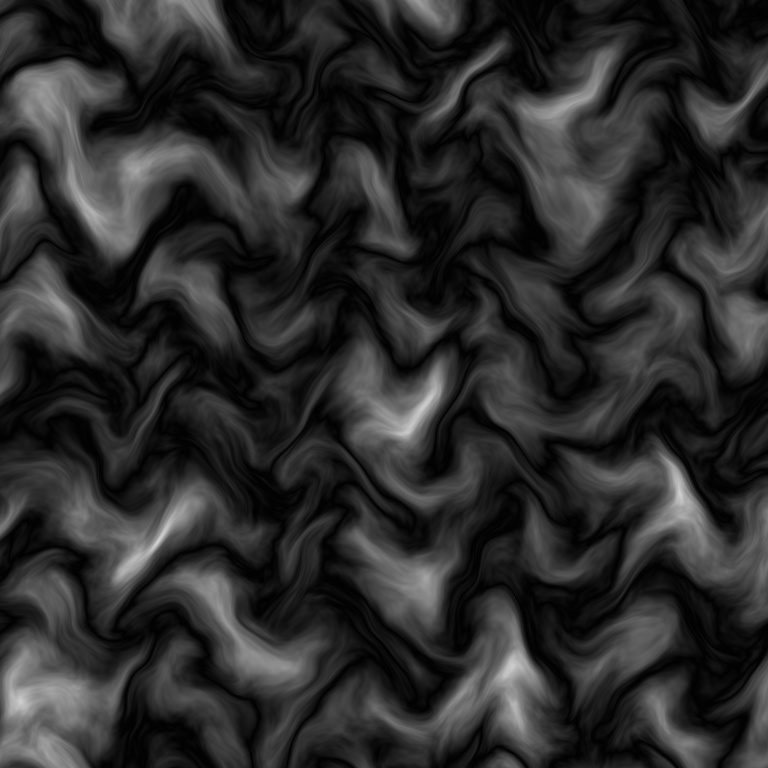
Reproduce this texture procedurally as a three.js fragment shader.

```glsl
varying vec2 vUv;

#define TAU 6.2831853
#define NOISE_SCALE 4.6
#define OCTAVES 6
#define GAIN 0.5
#define FOLD_FREQ 5.0
#define FOLD_SIZE 0.034
#define FOLD_STEPS 2
#define DRIFT_SIZE 0.045
#define FEATHER_SIZE 0.014
#define CREASE_SOFTNESS 0.014
#define BRIGHTNESS 0.93

// Random unit gradient for a lattice cell
vec2 gradientAt(vec2 cell) {
  vec3 h = fract(cell.xyx * vec3(0.1031, 0.1030, 0.0973));
  h += dot(h, h.yzx + 33.33);
  float angle = TAU * fract((h.x + h.y) * h.z);
  return vec2(cos(angle), sin(angle));
}

// Signed gradient noise with quintic blending
float gradientNoise(vec2 p) {
  vec2 cell = floor(p);
  vec2 f = p - cell;
  vec2 blend = f * f * f * (f * (f * 6.0 - 15.0) + 10.0);
  vec2 e = vec2(1.0, 0.0);
  float a = dot(gradientAt(cell), f);
  float b = dot(gradientAt(cell + e.xy), f - e.xy);
  float c = dot(gradientAt(cell + e.yx), f - e.yx);
  float d = dot(gradientAt(cell + e.xx), f - e.xx);
  return mix(mix(a, b, blend.x), mix(c, d, blend.x), blend.y);
}

// Two independent noises as an offset
vec2 noiseOffset(vec2 p) {
  return vec2(gradientNoise(p + 31.0), gradientNoise(p + 67.0));
}

// Octaves of noise, turned a little each time to hide the lattice
float fractalNoise(vec2 p) {
  mat2 turn = mat2(0.8, 0.6, -0.6, 0.8);
  float sum = 0.0;
  float amplitude = 1.0;
  for (int i = 0; i < OCTAVES; i++) {
    sum += amplitude * gradientNoise(p);
    p = turn * p * 2.0 + 17.3;
    amplitude *= GAIN;
  }
  return sum;
}

// Alternating sine shears bend the plane into zigzag folds
vec2 foldPlane(vec2 p) {
  float freq = FOLD_FREQ * TAU;
  float size = FOLD_SIZE;
  for (int i = 0; i < FOLD_STEPS; i++) {
    float phase = float(i) * 1.7;
    p.y += size * sin(freq * p.x - 3.1 + phase);
    p.x += size * 0.85 * sin(freq * p.y + 0.6 + phase);
    freq *= 1.83;
    size *= 0.38;
  }
  return p;
}

void main() {
  // Broad drift breaks the repeat, fine drift feathers the strands
  vec2 drift = DRIFT_SIZE * noiseOffset(vUv * 4.0);
  vec2 feather = FEATHER_SIZE * noiseOffset(vUv * 19.0 + 9.0);
  vec2 folded = foldPlane(vUv + drift + feather);

  // Zero crossings of the noise become dark creases
  float height = fractalNoise(folded * NOISE_SCALE + 5.0);
  float smoke = sqrt(height * height + CREASE_SOFTNESS * CREASE_SOFTNESS) - 0.5 * CREASE_SOFTNESS;

  // Lift the brightest wisps
  float glow = BRIGHTNESS * smoke * (1.0 + 0.5 * smoke * smoke);
  gl_FragColor = vec4(vec3(glow), 1.0);
}
```
